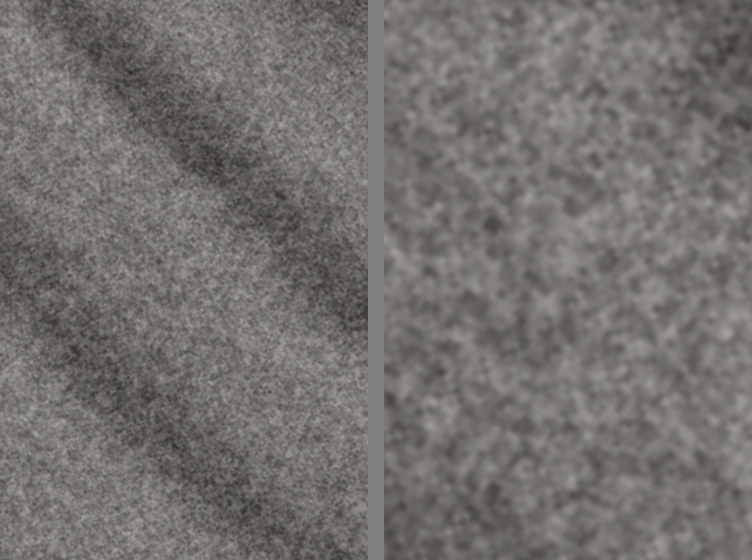
Left: the whole. Right: its middle third, enlarged.
A Shadertoy shader for this texture:

```glsl
#define BASE_LIGHT 0.462
#define FOLD_DEPTH 0.125
#define GRAIN_CONTRAST 1.0
#define GRAIN_SCALE 135.0
#define RIB_COUNT 92.0
#define RIB_CONTRAST 0.012
#define WARM_TINT vec3(0.004, -0.005, -0.027)

float hash(vec2 p) {
    return fract(sin(dot(p, vec2(127.1, 311.7))) * 43758.5453);
}

float noise(vec2 p) {
    vec2 i = floor(p), f = fract(p);
    f = f * f * (3.0 - 2.0 * f);
    return mix(mix(hash(i), hash(i + vec2(1, 0)), f.x),
               mix(hash(i + vec2(0, 1)), hash(i + vec2(1, 1)), f.x), f.y) - 0.5;
}

vec2 rotate(vec2 p, float angle) {
    float c = cos(angle), s = sin(angle);
    return vec2(c * p.x - s * p.y, s * p.x + c * p.y);
}

float bump(float x, float center, float width) {
    float d = (x - center) / width;
    return exp(-d * d);
}

// Soft diagonal folds: dark valleys beside lighter ridges
float folds(vec2 p) {
    float across = p.x + p.y + 0.07 * noise(p * 4.0) + 0.03 * noise(p * 11.0 + 7.0);
    float along = p.x - p.y;
    float valleys = bump(across, 1.115, 0.105)
                  + 0.85 * bump(across, 0.525 + 0.03 * along, 0.10)
                  + 0.9 * bump(across, 1.66, 0.13);
    float ridges = bump(across, 0.945, 0.09)
                 + 0.7 * bump(across, 1.32, 0.10)
                 + 0.7 * bump(across, 0.33, 0.10);
    return 0.36 * ridges - valleys;
}

// Felted wool: fine specks, short slanted fibres and loose clumps
float wool(vec2 p) {
    vec2 q = p * GRAIN_SCALE;
    float specks = 0.13 * noise(rotate(q, 0.5) * 1.65 + 31.0);
    float fibres = 0.11 * noise(rotate(q, 0.75) * vec2(0.75, 1.35))
                 + 0.11 * noise(rotate(q, -0.65) * vec2(0.8, 1.4) + 57.0);
    float clumps = 0.085 * noise(rotate(q, 0.3) * 0.45 + 13.0)
                 + 0.04 * noise(q * 0.17 + 5.0);
    return specks + fibres + clumps;
}

// Faint upright knit ribs, broken up by the nap
float ribs(vec2 p) {
    float wobble = 1.5 * noise(p * vec2(18.0, 9.0));
    float strength = 0.6 + noise(p * 14.0 + 3.0);
    return sin(6.2832 * (p.x * RIB_COUNT + wobble)) * strength;
}

void mainImage(out vec4 fragColor, in vec2 fragCoord) {
    vec2 p = fragCoord / iResolution.y;
    float light = BASE_LIGHT + FOLD_DEPTH * folds(p);
    light += GRAIN_CONTRAST * wool(p);
    light += RIB_CONTRAST * ribs(p) * (1.0 - smoothstep(0.1, 0.6, p.x));
    fragColor = vec4(clamp(light + WARM_TINT, 0.0, 1.0), 1.0);
}
```
